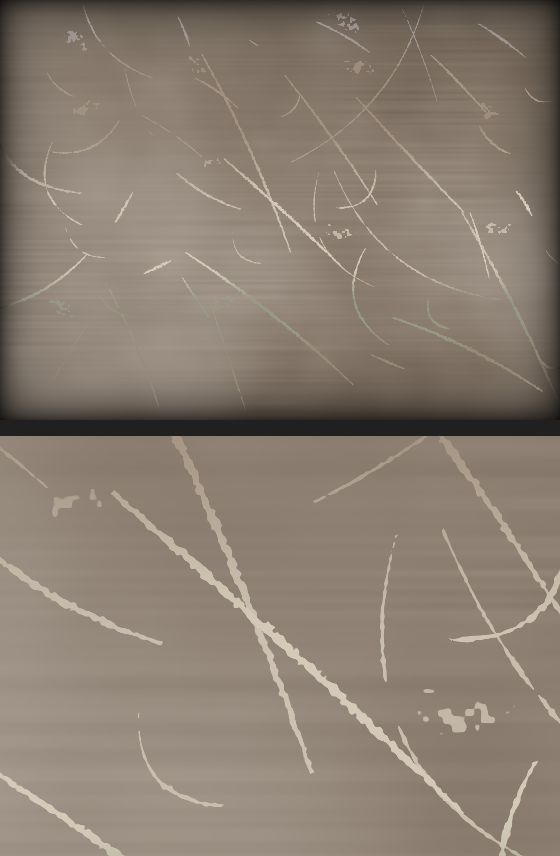
Top: the whole. Bottom: its middle third, enlarged.
A Shadertoy shader for this texture:

```glsl
#define BASE vec3(0.545, 0.493, 0.442)
#define BLOTCH 0.30
#define STREAK 0.035
#define EDGE_DARK 0.64
#define EDGE_WIDTH 0.042
#define SCRATCHES 46
#define SMUDGES 11
#define HALF_WIDTH 0.0036
#define ROUGH_SCALE 260.0

float hash(vec2 p) {
    vec3 q = fract(p.xyx * 0.1031);
    q += dot(q, q.yzx + 33.33);
    return fract((q.x + q.y) * q.z);
}

float noise(vec2 p) {
    vec2 i = floor(p), f = fract(p);
    f = f * f * (3.0 - 2.0 * f);
    return mix(mix(hash(i), hash(i + vec2(1, 0)), f.x),
               mix(hash(i + vec2(0, 1)), hash(i + vec2(1, 1)), f.x), f.y);
}

float fbm(vec2 p) {
    float sum = 0.0, amp = 0.5;
    for (int i = 0; i < 4; i++) {
        sum += amp * noise(p);
        p = mat2(1.6, 1.2, -1.2, 1.6) * p + 7.3;
        amp *= 0.5;
    }
    return sum;
}

vec2 rotate(vec2 p, float a) {
    return vec2(cos(a) * p.x + sin(a) * p.y, cos(a) * p.y - sin(a) * p.x);
}

// Even scatter over the unit square
vec2 scatter(float i) {
    return fract(vec2(0.31, 0.67) + i * vec2(0.7549, 0.5698));
}

// Brushed, blotchy metal with dark borders
vec3 metal(vec2 p, float aspect) {
    float blotch = fbm(p * 2.4 + 11.0) - 0.47;
    float lines = noise(vec2(p.x * 1.7, p.y * 190.0)) - 0.5;
    lines += 0.6 * (noise(vec2(p.x * 3.0 + 40.0, p.y * 75.0)) - 0.5);
    float patchy = smoothstep(0.25, 0.75, noise(p * 3.0 + 25.0));
    vec3 color = BASE + BLOTCH * blotch * vec3(0.95, 1.0, 1.05);
    color += STREAK * lines * (0.4 + 0.9 * patchy);

    vec2 inset = min(p, vec2(aspect, 1.0) - p);
    vec2 shade = 1.0 - EDGE_DARK * exp(-inset / EDGE_WIDTH);
    return color * shade.x * shade.y;
}

// Bare metal tint, banded by height
vec3 scratchTint(float y) {
    vec3 color = vec3(0.59, 0.54, 0.47);
    color = mix(color, vec3(0.60, 0.61, 0.53), smoothstep(0.15, 0.22, y));
    color = mix(color, vec3(0.85, 0.81, 0.74), smoothstep(0.28, 0.36, y));
    color = mix(color, vec3(0.66, 0.59, 0.52), smoothstep(0.50, 0.70, y));
    return mix(color, vec3(0.68, 0.65, 0.64), smoothstep(0.83, 0.92, y));
}

// Bent stroke with ragged edges and gaps
float scratch(vec2 p, float id, float aspect, float soft) {
    float kind = hash(vec2(id, 1.7)), size = hash(vec2(id, 5.1));
    float thick = hash(vec2(id, 9.4)), curve = hash(vec2(id, 13.8));
    vec2 center = scatter(id) * vec2(aspect, 0.88) + vec2(0.0, 0.09);
    float turn = hash(vec2(id, 21.2));
    float angle = kind < 0.65 ? mix(-1.35, -0.40, turn) : mix(0.12, 1.15, turn);
    float halfLen = mix(0.035, 0.27, size * size);

    vec2 q = rotate(p - center, angle);
    float bend = (curve - 0.5) * (curve > 0.6 ? 1.1 : 0.15) / halfLen;
    float slope = 2.0 * bend * q.x;
    float dist = abs(q.y - bend * q.x * q.x) / sqrt(1.0 + slope * slope);

    float along = abs(q.x) / halfLen;
    float ragged = noise(p * ROUGH_SCALE + id * 3.0);
    float gaps = noise(vec2(q.x * 45.0, id * 7.0));
    float width = HALF_WIDTH * mix(0.35, 1.05, thick) * (0.35 + 1.25 * ragged);
    width *= smoothstep(0.08, 0.42, gaps + 0.35 * thick);
    width *= 1.0 - 0.5 * along * along;
    float ends = 1.0 - smoothstep(1.0 - soft / halfLen, 1.0 + soft / halfLen, along);
    return smoothstep(-soft, soft, width - dist) * step(0.0005, width) * ends;
}

// Small speckled scuff
float smudge(vec2 p, float id, float aspect) {
    vec2 center = scatter(id + 60.0);
    center = vec2(center.x * aspect, 1.0 - 0.7 * center.y * center.y - 0.04);
    vec2 q = rotate(p - center, mix(-1.0, 0.3, hash(vec2(id, 31.0))));
    float falloff = length(q / vec2(0.042, 0.017));
    float speck = noise(p * 170.0 + id) * 0.65 + noise(p * 60.0 + id) * 0.35;
    return smoothstep(0.0, 0.06, speck - 0.48 - 0.25 * falloff * falloff);
}

void mainImage(out vec4 fragColor, in vec2 fragCoord) {
    vec2 p = fragCoord / iResolution.y;
    float aspect = iResolution.x / iResolution.y;
    float soft = 0.5 / iResolution.y;

    float wear = 0.0;
    for (int i = 0; i < SCRATCHES; i++) {
        float opacity = mix(0.7, 1.0, hash(vec2(float(i), 17.0)));
        wear = max(wear, opacity * scratch(p, float(i), aspect, soft));
    }
    for (int i = 0; i < SMUDGES; i++)
        wear = max(wear, 0.7 * smudge(p, float(i), aspect));

    vec2 inset = min(p, vec2(aspect, 1.0) - p);
    float border = smoothstep(-0.03, 0.06, min(inset.x, inset.y));
    vec3 color = mix(metal(p, aspect), scratchTint(p.y) * border, wear);
    fragColor = vec4(color, 1.0);
}
```
